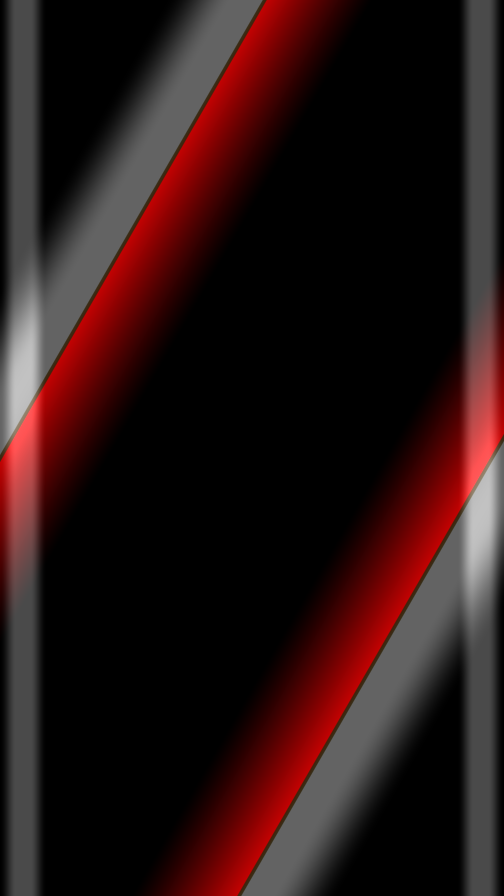
This background is drawn by a Shadertoy shader. Its source:

```glsl
// Two slanted seams on black, each glowing red inward and grey outward,
// crossed by soft upright light bars near the sides. Half-turn symmetry
// about the centre lets one signed distance draw both seams.

// Falls smoothly from 1 at "near" to 0 at "far".
float fade(float near, float far, float x) {
    return 1.0 - smoothstep(near, far, x);
}

void mainImage(out vec4 fragColor, in vec2 fragCoord) {
    // Centred coordinates, with the canvas width as the unit
    vec2 p = (fragCoord - 0.5 * iResolution.xy) / iResolution.x;
    float pixel = 1.0 / iResolution.x;

    // Distance to the nearer seam: positive on the inner side
    float seam = 0.4225 - abs(dot(p, vec2(0.866, -0.5)));
    float inside = smoothstep(-pixel, pixel, seam);

    // Red falloff inward, broad grey sheen outward
    float redGlow = 0.78 * pow(max(1.0 - seam / 0.185, 0.0), 1.2);
    float greySheen = 0.39 * fade(0.055, 0.17, -seam);
    vec3 color = mix(vec3(greySheen), redGlow * vec3(1.0, 0.01, 0.01), inside);

    // Thin olive line along each seam
    float line = fade(0.002, 0.002 + 1.5 * pixel, abs(seam));
    color = mix(color, vec3(0.20, 0.15, 0.05), 0.9 * line);

    // Upright bars add light over everything
    float bar = fade(0.014, 0.046, abs(abs(p.x) - 0.454));
    color += 0.29 * bar;

    // Extra shine where a bar meets the sheen
    color += 0.08 * bar * fade(0.0, 0.09, abs(seam + 0.035));

    fragColor = vec4(min(color, 1.0), 1.0);
}
```
